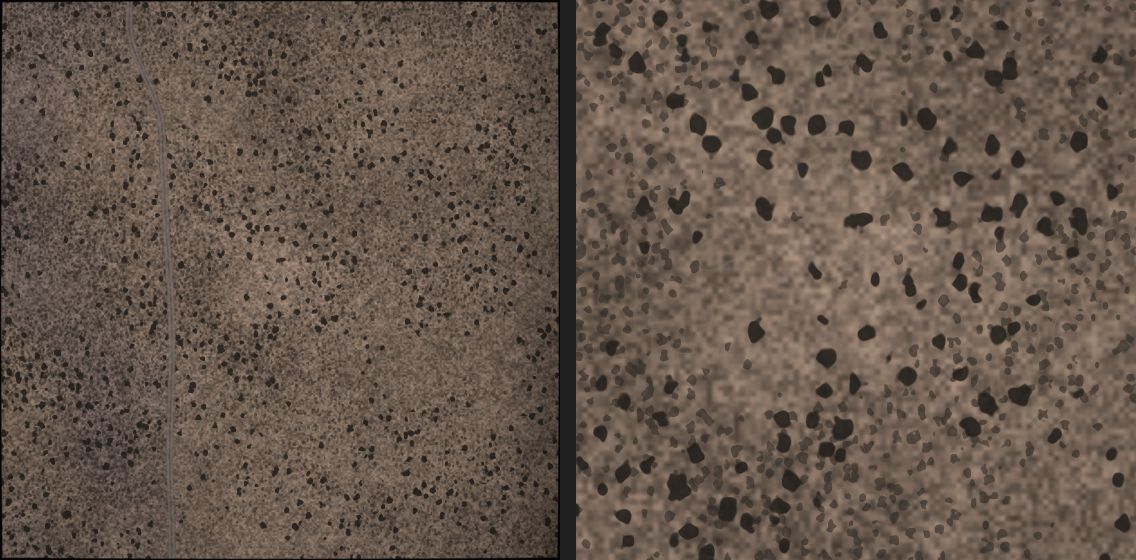
Left, the full canvas; right, a detail of the centre.
Write a WebGL 1 fragment shader that draws this texture.

```glsl
precision highp float;
// Dry scrubland seen from high above: grainy soil, scattered dark shrubs and a dirt track.
uniform vec2 u_resolution;

#define SOIL_COLOR vec3(0.425, 0.361, 0.314)
#define MAUVE_COLOR vec3(0.400, 0.345, 0.322)
#define STRAW_COLOR vec3(0.560, 0.490, 0.400)
#define SHRUB_COLOR vec3(0.120, 0.108, 0.095)
#define TRACK_COLOR vec3(0.375, 0.335, 0.315)
#define FRAME_COLOR vec3(0.020, 0.016, 0.014)
#define GRAIN 0.62
#define PATCHINESS 0.42
#define SHRUB_DENSITY 0.34
#define TRACK_HALF_WIDTH 0.0065
#define FRAME_WIDTH 0.0032

float hash(vec2 p) {
  vec3 q = fract(vec3(p.xyx) * 0.1031);
  q += dot(q, q.yzx + 33.33);
  return fract((q.x + q.y) * q.z);
}

float noise(vec2 p) {
  vec2 i = floor(p), f = fract(p);
  f = f * f * (3.0 - 2.0 * f);
  float low = mix(hash(i), hash(i + vec2(1.0, 0.0)), f.x);
  float high = mix(hash(i + vec2(0.0, 1.0)), hash(i + 1.0), f.x);
  return mix(low, high, f.y);
}

float fbm(vec2 p) {
  float sum = 0.0, weight = 0.5;
  for (int i = 0; i < 4; i++) {
    sum += weight * noise(p);
    p = mat2(1.6, 1.2, -1.2, 1.6) * p + 17.3;
    weight *= 0.5;
  }
  return sum / 0.9375;
}

// Coverage by ragged round shrubs, one candidate per cell; radius is in cells.
float shrubs(vec2 p, float cells, float radius, float density) {
  vec2 q = p * cells;
  float soft = max(0.05, 0.8 * cells / u_resolution.y);
  float ragged = (noise(q * 3.5) - 0.5) * radius * 0.9;
  float cover = 0.0;
  for (int j = -1; j <= 1; j++) {
    for (int i = -1; i <= 1; i++) {
      vec2 cell = floor(q) + vec2(float(i), float(j));
      vec2 center = cell + vec2(hash(cell + 3.7), hash(cell + 71.9));
      float clump = smoothstep(0.28, 0.72, fbm(cell / cells * 9.0 + 40.0));
      float keep = step(hash(cell + 131.3), density * 2.0 * clump);
      float size = radius * mix(0.5, 1.0, hash(cell + 211.1));
      float d = length((q - center) * vec2(1.0, 0.85)) + ragged;
      cover = max(cover, keep * (1.0 - smoothstep(size - soft, size + soft, d)));
    }
  }
  return cover;
}

float trackCenter(float y) {
  return 0.305 - 0.018 * smoothstep(0.45, 0.80, y)
    - 0.055 * smoothstep(0.77, 0.96, y) + 0.002 * sin(y * 17.0 + 1.5);
}

void main() {
  vec2 p = gl_FragCoord.xy / u_resolution;
  float pixel = 1.0 / u_resolution.y;
  float west = 1.0 - smoothstep(0.15, 0.42, p.x);

  // Soil: broad tints, patches and fine grain
  float patches = fbm(p * 6.0 + 5.0) - 0.5;
  float mauve = west * smoothstep(0.35, 0.70, fbm(p * 4.0 + 23.0));
  vec3 color = mix(SOIL_COLOR, MAUVE_COLOR, mauve);
  float grain = 0.50 * noise(p * 310.0) + 0.32 * noise(p * 170.0 + 9.0)
    + 0.18 * noise(p * 75.0 + 31.0) - 0.5;
  color *= 1.0 + GRAIN * grain * 1.5 + PATCHINESS * patches;

  // Pale web of dry grass
  float web = 1.0 - abs(2.0 * noise(p * 80.0 + 2.5 * noise(p * 45.0)) - 1.0);
  float grass = pow(web, 5.0) * smoothstep(0.42, 0.68, fbm(p * 8.0 + 61.0));
  color = mix(color, STRAW_COLOR, 0.38 * grass * (1.0 - 0.7 * west));

  // Shrubs: small, medium and rare thickets
  float density = SHRUB_DENSITY * (1.0 + 0.35 * west) * mix(0.7, 1.1, smoothstep(0.05, 0.4, p.y));
  float small = shrubs(p + 0.31, 115.0, 0.34, density * 1.1);
  float medium = shrubs(p, 58.0, 0.31, density * 0.75);
  float thicket = shrubs(p + 0.57, 12.0, 0.20, 0.05 * west);
  thicket *= smoothstep(0.30, 0.55, noise(p * 130.0));
  color = mix(color, SHRUB_COLOR * 1.3, 0.55 * small);
  color = mix(color, SHRUB_COLOR, 0.85 * max(medium, thicket));

  // Dirt track with two paler ruts
  float across = abs(p.x - trackCenter(p.y) + 0.0015 * (noise(p * 60.0) - 0.5));
  float track = 1.0 - smoothstep(TRACK_HALF_WIDTH - pixel, TRACK_HALF_WIDTH + pixel, across);
  float rut = 1.0 - smoothstep(0.0008, 0.0008 + 1.5 * pixel, abs(across - 0.0034));
  vec3 trackColor = TRACK_COLOR * (0.94 + 0.20 * rut + 0.30 * grain);
  color = mix(color, trackColor, 0.88 * track);

  // Uneven light, dimmer to the lower right
  vec2 away = (p - vec2(0.43, 0.62)) * vec2(1.0, 0.8);
  color *= 1.07 - 0.50 * dot(away, away);
  color *= 1.0 - 0.14 * smoothstep(0.88, 1.0, p.x);

  // Thin, slightly bowed dark frame
  vec2 bow = 4.0 * p * (1.0 - p);
  vec2 edge = min(p, 1.0 - p) + 0.0022 * (bow.yx - 0.5);
  float inside = smoothstep(FRAME_WIDTH - pixel, FRAME_WIDTH + pixel, min(edge.x, edge.y));
  gl_FragColor = vec4(mix(FRAME_COLOR, color, inside), 1.0);
}
```
